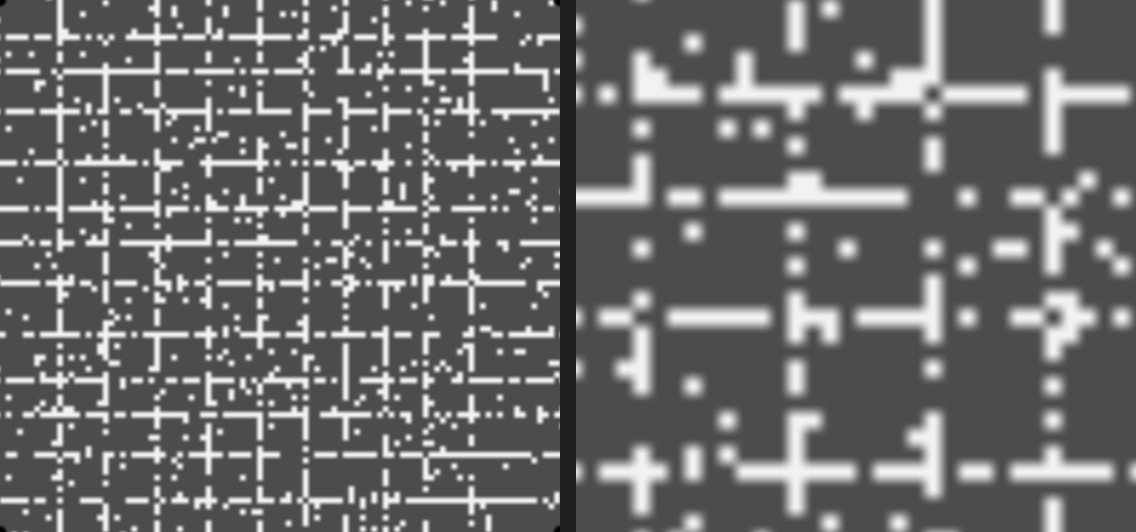
Left, the full canvas; right, a detail of the centre.
Give the GLSL for this pattern, as a Shadertoy shader.

```glsl
#define GRID vec2(98.0, 93.0)
#define COLUMNS 10
#define ROWS 12
#define ROW_FILL 0.74
#define COLUMN_FILL 0.67
#define FILL_VARIATION 0.35
#define DOT_DENSITY 0.048
#define GROUND vec3(0.298)
#define INK vec3(0.95)

float hash(vec2 p) {
    vec3 q = fract(p.xyx * vec3(0.1031, 0.1030, 0.0973));
    q += dot(q, q.yzx + 33.33);
    return fract((q.x + q.y) * q.z);
}

// One-dimensional gradient noise, an independent strand per seed
float gradientNoise(float x, float seed) {
    float i = floor(x);
    float f = x - i;
    float left = (2.0 * hash(vec2(i, seed)) - 1.0) * f;
    float right = (2.0 * hash(vec2(i + 1.0, seed)) - 1.0) * (f - 1.0);
    return 2.0 * mix(left, right, smoothstep(0.0, 1.0, f));
}

// Unevenly spaced lines, snapped to whole cells
float columnPosition(float i) {
    return floor(11.9 + 8.0 * i - 1.3 * cos(0.7 * i));
}

float rowPosition(float i) {
    return floor(6.1 + 7.4 * i - 1.1 * cos(1.478 * (i - 1.6)));
}

// 1 for an inked cell, 0 for an empty one; rows count from the top
float cellInk(vec2 cell) {
    float chance = DOT_DENSITY;
    for (int i = 0; i < COLUMNS; i++) {
        if (abs(cell.x - columnPosition(float(i))) < 0.5) {
            float wear = gradientNoise(cell.y * 0.23, cell.x + 211.0);
            chance = max(chance, COLUMN_FILL + FILL_VARIATION * wear);
        }
    }
    for (int i = 0; i < ROWS; i++) {
        if (abs(cell.y - rowPosition(float(i))) < 0.5) {
            float wear = gradientNoise(cell.x * 0.23, cell.y + 457.0);
            chance = max(chance, ROW_FILL + FILL_VARIATION * wear);
        }
    }
    return step(hash(cell + 17.0), chance);
}

void mainImage(out vec4 fragColor, in vec2 fragCoord) {
    vec2 uv = fragCoord / iResolution.xy;
    vec2 p = vec2(uv.x, 1.0 - uv.y) * GRID;

    // Blend the four nearest cells into soft dots and dashes
    vec2 cell = floor(p - 0.5);
    vec2 blend = smoothstep(0.0, 1.0, p - 0.5 - cell);
    float upper = mix(cellInk(cell), cellInk(cell + vec2(1.0, 0.0)), blend.x);
    float lower = mix(cellInk(cell + vec2(0.0, 1.0)), cellInk(cell + 1.0), blend.x);
    vec3 color = mix(GROUND, INK, mix(upper, lower, blend.y));

    // Black cell in each corner of the canvas
    vec2 fromCorner = min(p, GRID - p);
    color *= smoothstep(0.6, 1.5, length(fromCorner));

    fragColor = vec4(color, 1.0);
}
```
